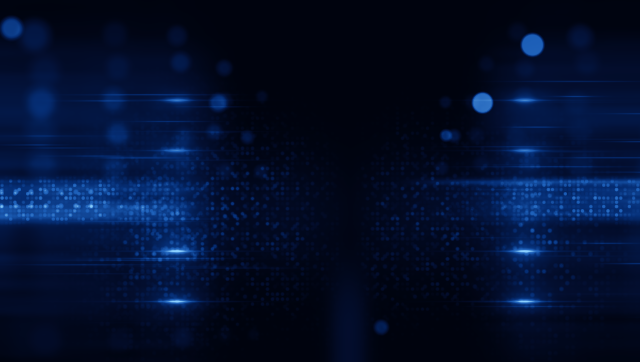
Reproduce this background procedurally as a WebGL 1 fragment shader.

```glsl
precision highp float;
uniform vec2 u_resolution;

const vec3 NIGHT = vec3(0.0, 0.012, 0.055);
const vec3 NAVY = vec3(0.01, 0.05, 0.17);
const vec3 DEEP_BLUE = vec3(0.01, 0.09, 0.27);
const vec3 BLUE = vec3(0.02, 0.18, 0.46);
const vec3 AZURE = vec3(0.11, 0.37, 0.72);
const vec3 ICE = vec3(0.55, 0.82, 1.0);
const float AXIS_X = 0.548;       // mirror axis of the corridor
const float HORIZON = 0.445;
const float FLARE_OFFSET = 0.272; // flare column, measured from the axis
const float FLARE_STEP = 0.139;
const float ROW_STEP = 0.093;
const float BOTTOM_ROW = 0.07;
const float COLUMN_START = 0.15;
const float COLUMN_GROWTH = 1.34;
const vec2 LAMP_PITCH = vec2(0.0234, 0.039);
const int STREAKS = 24;

float hash(vec2 p) {
  vec3 q = fract(vec3(p.xyx) * 0.1031);
  q += dot(q, q.yzx + 33.33);
  return fract((q.x + q.y) * q.z);
}

float noise(vec2 p) {
  vec2 i = floor(p), f = fract(p);
  f = f * f * (3.0 - 2.0 * f);
  return mix(mix(hash(i), hash(i + vec2(1, 0)), f.x),
             mix(hash(i + vec2(0, 1)), hash(i + 1.0), f.x), f.y);
}

float bell(float x, float width) {
  x /= width;
  return exp(-x * x);
}

float disc(vec2 offset, float radius, float blur) {
  return 1.0 - smoothstep(radius * (1.0 - blur), radius * (1.0 + blur), length(offset));
}

// Grid of small lights with random brightness
float dots(vec2 uv, vec2 cells, float size) {
  vec2 g = uv * cells;
  float level = hash(floor(g) + 7.0);
  return disc(fract(g) - 0.5, size, 0.6) * level * level * level;
}

vec3 ramp(float e) {
  vec3 c = mix(NIGHT, NAVY, smoothstep(0.0, 0.15, e));
  c = mix(c, DEEP_BLUE, smoothstep(0.12, 0.27, e));
  c = mix(c, BLUE, smoothstep(0.24, 0.48, e));
  c = mix(c, AZURE, smoothstep(0.42, 0.80, e));
  return mix(c, ICE, smoothstep(0.75, 1.5, e));
}

void main() {
  vec2 uv = gl_FragCoord.xy / u_resolution;
  vec2 stretch = vec2(u_resolution.x / u_resolution.y, 1.0);
  float d = abs(uv.x - AXIS_X);
  float right = step(AXIS_X, uv.x);
  float left = 1.0 - right;
  float thin = max(0.0022, 0.7 / u_resolution.y);
  float fx = d - FLARE_OFFSET;

  // Side haze, split into soft layers and columns
  float sides = smoothstep(0.15, 0.31, d);
  float layers = noise(uv * vec2(4.0, 42.0));
  float columns = noise(vec2(uv.x * 26.0, uv.y * 3.0));
  float e = sides * bell(uv.y - 0.45, 0.36) * (0.09 + 0.12 * layers + 0.09 * columns);
  e += sides * (0.10 * bell(uv.y - 0.70, 0.08) + 0.05 * bell(uv.y - 0.83, 0.06));
  e += 0.09 * bell(d - 0.12, 0.15) * bell(uv.y - 0.41, 0.19);
  e += 0.11 * bell(fx, 0.035) * bell(uv.y - 0.38, 0.25);

  // Glowing horizontal band
  float band = smoothstep(0.37, 0.41, uv.y) * (1.0 - smoothstep(0.48, 0.52, uv.y));
  float reach = mix(smoothstep(0.18, 0.42, d), smoothstep(0.07, 0.40, d), right);
  float fineRows = noise(uv * vec2(9.0, 110.0));
  e += band * reach * (0.19 + 0.16 * fineRows + 0.5 * dots(uv, vec2(150.0, 85.0), 0.38));
  e += left * reach * 0.18 * bell(uv.y - 0.405, 0.025);
  e += right * smoothstep(0.06, 0.2, d) * 0.26 * bell(uv.y - 0.497, 0.008);

  // Regular bright lights in the left band
  vec2 lamp = (uv - vec2(0.025, 0.47)) / LAMP_PITCH + 0.5;
  float lampMask = step(-1.0, lamp.y) * step(lamp.y, 1.0) * (1.0 - smoothstep(0.15, 0.18, uv.x));
  vec2 lampOffset = (fract(lamp) - 0.5) * LAMP_PITCH * stretch;
  e += lampMask * disc(lampOffset, 0.006, 0.6) * (0.2 + 0.4 * hash(floor(lamp) + 20.0));

  // Dotted field between the sides
  float field = bell(d - mix(0.20, 0.12, right), 0.14) * bell(uv.y - 0.39, 0.21);
  field *= smoothstep(0.0, 0.05, d) * (0.45 + 0.75 * noise(uv * vec2(22.0, 12.0)));
  field *= mix(1.0, 0.7, right);
  e += field * (0.48 * dots(uv, vec2(128.0, 72.0), 0.34) + 0.40 * dots(uv, vec2(64.0, 36.0), 0.20));
  e += 0.4 * sides * bell(d - 0.29, 0.09) * bell(uv.y - 0.34, 0.20) * dots(uv, vec2(110.0, 62.0), 0.35);

  // Soft lights on receding columns
  for (int i = 0; i < 5; i++) {
    float columnX = COLUMN_START * pow(COLUMN_GROWTH, float(i));
    for (int k = 0; k < 6; k++) {
      vec2 id = vec2(float(i) + 9.0 * right, float(k));
      float y = k == 0 ? BOTTOM_ROW : HORIZON + ROW_STEP * float(k);
      float visible = step(y - HORIZON, columnX * 1.9);
      if (k == 0) visible *= 0.6 * left;
      vec2 jitter = (vec2(hash(id + 3.0), hash(id + 41.0)) - 0.5) * 0.025;
      float level = 0.06 + 0.20 * hash(id + 13.0) * hash(id + 29.0);
      e += visible * level * disc((vec2(d - columnX, uv.y - y) + jitter) * stretch, 0.005 + 0.07 * columnX, 0.6);
    }
  }

  // Leading bokeh lights
  e += 0.72 * disc((uv - vec2(0.832, 0.876)) * stretch, 0.031, 0.18);
  e += 0.85 * disc((uv - vec2(0.754, 0.716)) * stretch, 0.028, 0.18);
  e += 0.50 * disc((uv - vec2(0.018, 0.922)) * stretch, 0.029, 0.35);
  e += 0.34 * disc((uv - vec2(0.341, 0.716)) * stretch, 0.023, 0.40);
  e += 0.40 * disc((uv - vec2(0.697, 0.626)) * stretch, 0.015, 0.40);
  e += 0.30 * disc((uv - vec2(0.596, 0.096)) * stretch, 0.018, 0.45);

  // Paired flares above and below the horizon
  for (int k = -2; k <= 2; k++) {
    float n = float(k);
    float fy = uv.y - HORIZON - FLARE_STEP * n;
    float gain = n == 0.0 ? 0.0 : (n < 0.0 ? 1.0 : 0.6);
    e += gain * (0.65 * bell(fx, 0.017) * bell(fy, 0.0065) + 0.24 * bell(fx, 0.034) * bell(fy, 0.026));
    e += gain * 0.42 * exp(-abs(fx) / 0.05) * bell(fy, thin * 1.2);
  }

  // Thin scattered streaks
  for (int i = 0; i < STREAKS; i++) {
    vec2 id = vec2(float(i), 5.0 + 50.0 * right);
    float x = mix(0.20, 0.50, hash(id));
    float y = mix(0.10, 0.78, hash(id + 17.0));
    float span = mix(0.03, 0.10, hash(id + 31.0));
    e += 0.25 * hash(id + 53.0) * bell(d - x, span) * bell(uv.y - y, thin);
  }

  // Faint beam at the foot of the axis
  e += 0.14 * bell(uv.x - 0.545, 0.032) * (1.0 - smoothstep(0.08, 0.36, uv.y));
  gl_FragColor = vec4(ramp(e), 1.0);
}
```
